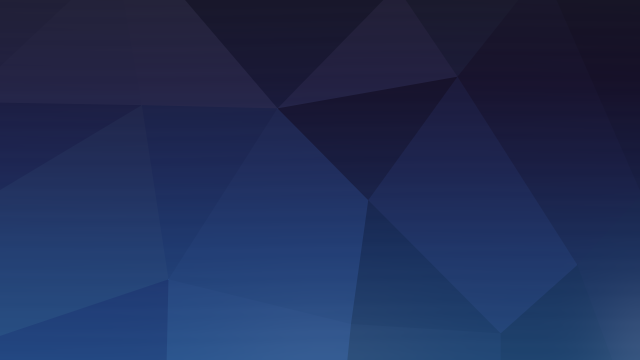
A Shadertoy shader for this background:

```glsl
// A low-poly night-blue backdrop: a vertical gradient from near-black violet
// to steel blue, tinted by flat convex facets that share their corners,
// with two soft glows along the bottom and faint layered-sine streaks.

// Signed distance to the line a-b, positive on its left side
float side(vec2 p, vec2 a, vec2 b) {
    vec2 e = b - a;
    return dot(p - a, vec2(-e.y, e.x)) / length(e);
}

// Smooth coverage of a convex quad with clockwise corners
float quad(vec2 p, vec2 a, vec2 b, vec2 c, vec2 d) {
    float dist = max(max(side(p, a, b), side(p, b, c)),
                     max(side(p, c, d), side(p, d, a)));
    return clamp(0.5 - dist * iResolution.y, 0.0, 1.0);
}

float tri(vec2 p, vec2 a, vec2 b, vec2 c) {
    return quad(p, a, b, c, 0.5 * (c + a));
}

float glow(vec2 p, vec2 center, vec2 radius) {
    vec2 q = (p - center) / radius;
    return exp(-dot(q, q));
}

vec3 skyGradient(float y) {
    vec3 c = mix(vec3(0.140, 0.290, 0.490), vec3(0.120, 0.210, 0.405), clamp(y / 0.306, 0.0, 1.0));
    c = mix(c, vec3(0.113, 0.145, 0.310), clamp((y - 0.306) / 0.231, 0.0, 1.0));
    c = mix(c, vec3(0.105, 0.102, 0.225), clamp((y - 0.537) / 0.232, 0.0, 1.0));
    return mix(c, vec3(0.100, 0.097, 0.180), clamp((y - 0.769) / 0.231, 0.0, 1.0));
}

void mainImage(out vec4 fragColor, in vec2 fragCoord) {
    // Canvas units: height 1, width 16/9
    vec2 p = fragCoord / iResolution.xy * vec2(1.778, 1.0);
    vec3 col = skyGradient(p.y);

    // Corners shared by several facets
    vec2 leftTop = vec2(0.0, 0.715), leftMid = vec2(0.0, 0.472), leftLow = vec2(0.0, 0.067);
    vec2 westPeak = vec2(0.394, 0.708), westFoot = vec2(0.468, 0.224);
    vec2 hub = vec2(0.771, 0.699), eastPeak = vec2(1.271, 0.787);
    vec2 waist = vec2(1.023, 0.444), eastFoot = vec2(1.391, 0.074);
    vec2 eastWing = vec2(1.604, 0.264), farEast = vec2(2.271, 1.0);
    vec2 lowMid = vec2(0.975, 0.100);
    vec2 topWest = vec2(0.343, 1.0), topHub = vec2(0.514, 1.0);
    vec2 topMid = vec2(1.065, 1.0), topEast = vec2(1.127, 1.0), topFar = vec2(1.440, 1.0);
    vec2 floorWest = vec2(0.463, 0.0), floorMid = vec2(0.965, 0.0);
    vec2 floorEast = vec2(1.391, 0.0), floorFar = vec2(1.701, 0.0);

    // Upper facets
    col += vec3(0.038, 0.037, 0.045) * quad(p, vec2(0.0, 1.0), topWest, westPeak, leftTop);
    col -= vec3(0.010, 0.010, 0.010) * tri(p, vec2(0.0, 1.0), vec2(0.197, 1.0), vec2(0.0, 0.815));
    col += vec3(0.042, 0.039, 0.047) * quad(p, topWest, topHub, hub, westPeak);
    col -= vec3(0.006, 0.006, 0.013) * tri(p, topHub, topMid, hub);
    col += vec3(0.033, 0.027, 0.034) * quad(p, topMid, topEast, eastPeak, hub);
    col += vec3(0.004, 0.005, -0.004) * tri(p, topEast, topFar, eastPeak);
    col -= vec3(0.010, 0.026, 0.044) * quad(p, eastPeak, topFar, farEast, eastWing)
         * smoothstep(1.15, 0.75, p.y);
    col -= vec3(0.008, 0.009, 0.018) * quad(p, vec2(1.546, 1.0), vec2(1.8, 1.0), vec2(1.8, 0.46), vec2(1.778, 0.47));

    // Middle facets
    col += vec3(0.003, 0.006, 0.017) * tri(p, leftTop, westPeak, leftMid);
    col += vec3(0.020, 0.036, 0.042) * quad(p, leftMid, westPeak, westFoot, leftLow);
    col += vec3(0.003, 0.018, 0.034) * tri(p, westPeak, hub, westFoot);
    col += vec3(0.014, 0.032, 0.052) * quad(p, hub, waist, lowMid, westFoot);
    col -= vec3(0.015, 0.030, 0.055) * tri(p, hub, eastPeak, waist);
    col += vec3(0.005, 0.002, 0.006) * quad(p, eastPeak, eastWing, eastFoot, waist);

    // Lower facets
    col += vec3(-0.003, -0.010, 0.018) * quad(p, leftLow, westFoot, floorWest, vec2(0.0));
    float lowCenter = quad(p, westFoot, lowMid, floorMid, floorWest);
    col += vec3(0.024, 0.042, 0.066) * lowCenter;
    col -= vec3(0.020, 0.021, 0.040) * tri(p, waist, eastFoot, lowMid);
    col -= vec3(0.008, 0.008, 0.025) * quad(p, lowMid, eastFoot, floorEast, floorMid);
    col -= vec3(0.022, 0.026, 0.055) * quad(p, eastFoot, eastWing, floorFar, floorEast);
    col -= vec3(0.012, 0.022, 0.045) * quad(p, eastWing, farEast, vec2(2.271, 0.0), floorFar);

    // Glows along the bottom
    col += vec3(0.045, 0.032, 0.022) * glow(p, vec2(0.90, 0.0), vec2(0.32, 0.20));
    col += vec3(0.090, 0.070, 0.060) * glow(p, vec2(1.80, 0.04), vec2(0.15, 0.17));

    // Faint horizontal streaks
    col += 0.0015 * (sin(p.y * 190.0 + sin(p.x * 4.0)) + sin(p.y * 113.0 - p.x * 2.0));

    fragColor = vec4(col, 1.0);
}
```
